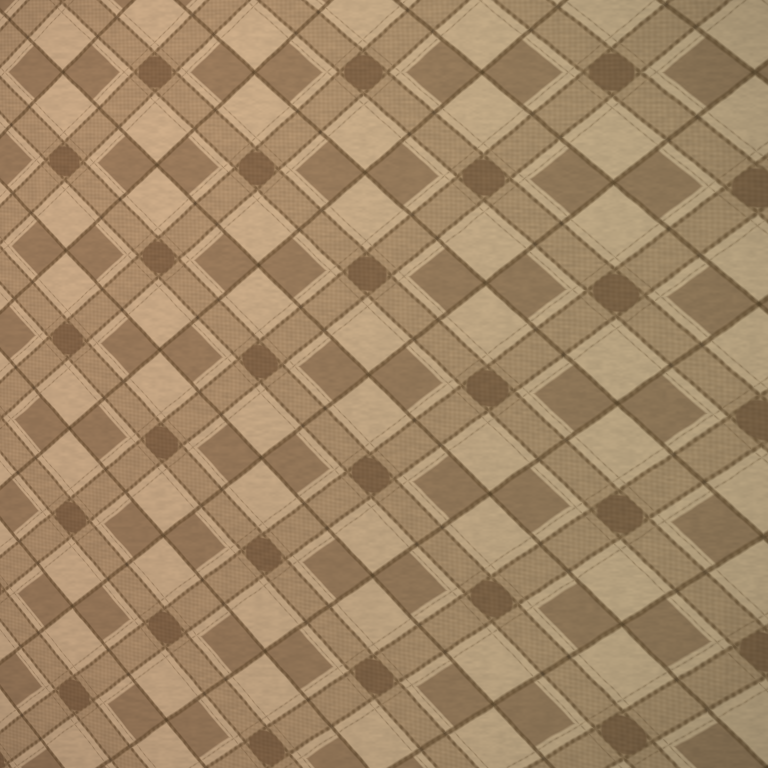
Give the GLSL for this pattern, as a Shadertoy shader.

```glsl
// Diagonal tartan wallpaper seen at a slant: a perspective map turns the canvas
// into plaid coordinates, where checks, bars, bands and twill lines repeat once
// per unit. Embossed paper grain and uneven warm light finish the surface.

float hash(vec2 p) {
    return fract(sin(dot(p, vec2(127.1, 311.7))) * 43758.5453);
}

float noise(vec2 p) {
    vec2 i = floor(p), f = fract(p);
    f = f * f * (3.0 - 2.0 * f);
    return mix(mix(hash(i), hash(i + vec2(1, 0)), f.x),
               mix(hash(i + vec2(0, 1)), hash(i + vec2(1, 1)), f.x), f.y);
}

// Canvas (y down) to plaid coordinates; columns widen to the right.
vec2 plaidCoords(vec2 p) {
    float y = p.y - 0.094;
    float x = p.x - 0.018 * y;
    float column = (x - 0.082) / (0.112 + 0.0388 * x);
    float row = y * (1.0 - 0.0388 * column) / 0.2318;
    return vec2(0.5 * column + row, 0.5 * column - row);
}

// Soft stripes on both axes, centred at distance c from the lattice lines.
vec2 stripes(vec2 d, float c, float halfWidth, float soft) {
    return 1.0 - smoothstep(halfWidth - soft, halfWidth + soft, abs(d - c));
}

void mainImage(out vec4 fragColor, in vec2 fragCoord) {
    vec2 p = fragCoord / iResolution.xy;
    p.y = 1.0 - p.y;

    // Slightly wavering weave
    vec2 uv = plaidCoords(p);
    uv += 0.006 * (vec2(noise(p * 60.0), noise(p * 60.0 + 31.0)) - 0.5);
    vec2 cell = fract(uv + 0.5) - 0.5;
    vec2 d = abs(cell);
    float soft = 0.005 + 4.0 / iResolution.y * 0.7;

    // Alternating light and dark checks with pale bars on the outer sides
    vec2 side = clamp(cell / soft, -1.0, 1.0);
    float darkCheck = 0.5 + 0.5 * side.x * side.y;
    darkCheck *= 1.0 - smoothstep(0.315 - soft, 0.315 + soft, max(d.x, d.y));
    vec3 col = mix(vec3(0.73, 0.635, 0.505), vec3(0.555, 0.455, 0.34), darkCheck);

    // Wide bands with a fine diagonal mesh
    vec2 band = smoothstep(0.39 - soft, 0.39 + soft, d);
    float mesh = sin(150.0 * uv.x) * sin(150.0 * uv.y);
    col = mix(col, vec3(0.625, 0.525, 0.4) + 0.018 * mesh, max(band.x, band.y));

    // Twill lines: along the lattice, along the band edges, and thin stitching
    vec2 twill = 0.5 + 0.5 * sin(132.0 * uv.yx + 60.0 * uv);
    vec2 mainLine = stripes(d, 0.0, 0.013, soft) * (0.66 + 0.2 * twill);
    vec2 edgeLine = stripes(d, 0.395, 0.011, soft) * (0.4 + 0.4 * twill);
    vec2 stitch = stripes(d, 0.338, 0.003, soft) * (0.2 + 0.3 * twill);
    vec2 ink = max(mainLine, max(edgeLine, stitch));
    col = mix(col, vec3(0.41, 0.32, 0.21), max(ink.x, ink.y));
    col = mix(col, vec3(0.26, 0.2, 0.11), 0.75 * mainLine.x * mainLine.y);
    col *= 1.0 - 0.3 * (mainLine.x * edgeLine.y + mainLine.y * edgeLine.x);

    // Brown rounded knots where bands cross
    float knot = 1.0 - smoothstep(0.12 - soft, 0.12 + soft, length(0.5 - d));
    col = mix(col, vec3(0.46, 0.36, 0.255) + 0.012 * mesh, 0.92 * knot * band.x * band.y);

    // Embossed grain, drawn out sideways
    float grain = noise(p * vec2(95, 240)) + 0.5 * noise(p * vec2(230, 400)) - 0.75;
    col *= 1.0 + 0.06 * grain;

    // Light falls from the upper left, turning olive towards the right
    float glow = exp(-4.0 * dot(p - vec2(0.3, 0.15), p - vec2(0.3, 0.15)));
    float corner = smoothstep(0.45, 0.85, length(p - vec2(0.45, 0.48)));
    col *= 0.98 + 0.08 * glow - 0.13 * corner;
    col *= mix(vec3(1.025, 0.985, 0.98), vec3(0.98, 1.0, 0.99), smoothstep(0.1, 0.9, p.x));

    fragColor = vec4(col, 1.0);
}
```
